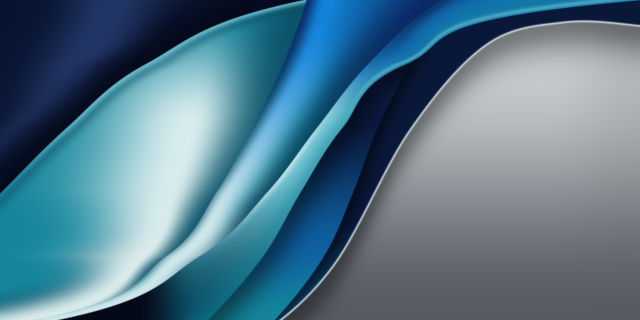
Write a WebGL 1 fragment shader that draws this background.

```glsl
precision highp float;
uniform vec2 u_resolution;

#define RIM_WIDTH 0.006
#define LEAF_GLOW 0.95
#define BAND_SHINE 0.9
#define SHADOW_DEPTH 0.45
#define PANEL_SHADE 0.42

const vec3 INK = vec3(0.015, 0.03, 0.09);
const vec3 NAVY = vec3(0.04, 0.10, 0.25);
const vec3 STEEL_BLUE = vec3(0.16, 0.25, 0.46);
const vec3 BLUE = vec3(0.06, 0.42, 0.70);
const vec3 DEEP_TEAL = vec3(0.03, 0.29, 0.38);
const vec3 TEAL = vec3(0.08, 0.52, 0.61);
const vec3 AQUA = vec3(0.42, 0.75, 0.81);
const vec3 PEARL = vec3(0.89, 0.95, 0.95);
const vec3 GREY_DARK = vec3(0.34, 0.36, 0.39);
const vec3 GREY_LIGHT = vec3(0.78, 0.80, 0.81);

// Cubic interpolation weight for knots at distance d
vec4 knotWeight(vec4 d) {
  d = min(abs(d), 2.0);
  vec4 inner = (1.5 * d - 2.5) * d * d + 1.0;
  vec4 outer = ((2.5 - 0.5 * d) * d - 4.0) * d + 2.0;
  return mix(inner, outer, step(1.0, d));
}

// Smooth curve through eight knots; t in 0..1 spans the inner six
float spline(float t, vec4 lo, vec4 hi) {
  float k = 1.0 + 5.0 * t;
  return dot(knotWeight(k - vec4(0.0, 1.0, 2.0, 3.0)), lo)
       + dot(knotWeight(k - vec4(4.0, 5.0, 6.0, 7.0)), hi);
}

// Signed distance to the curve x(y), positive on its right
float side(vec2 p, vec4 lo, vec4 hi) {
  float h = 0.002;
  float slope = (spline(p.y + h, lo, hi) - spline(p.y - h, lo, hi)) / (2.0 * h);
  return (p.x - spline(p.y, lo, hi)) / sqrt(1.0 + slope * slope);
}

float panelTop(float x) {
  return spline((max(x, 0.8) - 0.8) / 1.2,
                vec4(-0.15, -0.055, 0.167, 0.591), vec4(0.86, 0.93, 0.919, 0.88));
}

float cover(float d) {
  float pixel = 1.0 / u_resolution.y;
  return smoothstep(-pixel, pixel, d);
}

float bell(float d, float width) {
  return exp(-d * d / (width * width));
}

vec3 cornerFold(vec2 p, float d) {
  float streak = bell(p.x - 0.36 + 0.6 * (1.0 - p.y), 0.13) * smoothstep(0.4, 0.9, p.y);
  vec3 col = mix(NAVY * 0.75, STEEL_BLUE, 0.75 * streak);
  col = mix(col, STEEL_BLUE, 0.35 * bell(d + 0.11, 0.035));
  return mix(col, INK, 0.85 * bell(d, 0.07));
}

vec3 leaf(vec2 p, float rim, float ridge, float crease) {
  vec3 col = mix(TEAL, DEEP_TEAL, 0.85 * smoothstep(-0.25, 0.0, crease));
  float leftWidth = mix(0.07, 0.27, smoothstep(0.0, 0.5, p.y));
  float rightWidth = mix(0.03, 0.14, smoothstep(0.1, 0.7, p.y));
  float glow = bell(ridge, ridge < 0.0 ? leftWidth : rightWidth);
  col = mix(col, PEARL, LEAF_GLOW * glow * smoothstep(1.02, 0.6, p.y));
  col = mix(col, DEEP_TEAL, 0.4 * bell(rim - 0.02, 0.02));
  return mix(col, AQUA, 0.9 * bell(rim, 2.0 * RIM_WIDTH) * smoothstep(0.35, 0.7, p.y));
}

vec3 band(vec2 p, float ridge, float crease, float edge) {
  float across = crease / max(crease - edge, 0.001);
  vec3 base = mix(TEAL, BLUE, smoothstep(0.55, 0.95, p.y));
  vec3 shade = mix(DEEP_TEAL, NAVY + vec3(0.0, 0.06, 0.15), smoothstep(0.5, 1.0, p.y));
  vec3 shine = mix(PEARL, BLUE * 1.25, smoothstep(0.25, 0.95, p.y));
  vec3 col = mix(shade, base, smoothstep(0.0, 0.3, across));
  col = mix(col, shade, smoothstep(0.45, 1.0, across) * smoothstep(0.0, 0.3, p.y));
  float width = ridge < 0.0 ? 0.035 : 0.06;
  return mix(col, shine, BAND_SHINE * bell(ridge, width));
}

vec3 ribbon(vec2 p, float left, float right) {
  float across = left / max(left - right, 0.001);
  vec3 col = mix(DEEP_TEAL, AQUA, smoothstep(0.0, 0.5, p.y));
  col = mix(col, BLUE, smoothstep(0.62, 0.85, p.y));
  col = mix(col, TEAL, 0.5 * smoothstep(0.3, 1.0, across));
  col = mix(col, NAVY, 0.6 * smoothstep(0.75, 0.95, p.y) * bell(across - 0.1, 0.3));
  col = mix(col, PEARL, 0.7 * bell(left, 0.015) * bell(p.y - 0.48, 0.17));
  col = mix(col, AQUA, 0.6 * bell(right + 0.01, RIM_WIDTH) * smoothstep(0.5, 0.8, p.y));
  return mix(INK, col, smoothstep(0.42, 0.62, p.x));
}

void main() {
  vec2 p = gl_FragCoord.xy / u_resolution * vec2(2.0, 1.0);

  // Sweeping curves, from left to right
  float leafRim = side(p, vec4(-0.6, -0.4, -0.195, 0.005), vec4(0.208, 0.456, 0.951, 2.4));
  float leafRidge = side(p, vec4(-1.3, 0.104, 0.448, 0.539), vec4(0.594, 0.625, 0.65, 0.67));
  float crease = side(p, vec4(-1.56, 0.104, 0.52, 0.677), vec4(0.789, 0.885, 0.958, 1.0));
  float bandRidge = side(p, vec4(-1.56, 0.156, 0.562, 0.712), vec4(0.84, 0.953, 1.02, 1.05));
  float bandEdge = side(p, vec4(-1.3, 0.182, 0.625, 0.836), vec4(0.99, 1.151, 1.38, 1.77));
  float ribbonEdge = side(p, vec4(0.44, 0.651, 0.823, 0.94), vec4(1.07, 1.271, 2.02, 5.87));
  float sheetEdge = side(p, vec4(0.65, 0.859, 1.013, 1.104), vec4(1.18, 1.284, 1.42, 1.61));

  // Overlapping satin layers
  vec3 col = cornerFold(p, leafRim);
  col = mix(col, leaf(p, leafRim, leafRidge, crease), cover(leafRim));
  col = mix(col, band(p, bandRidge, crease, bandEdge), cover(crease));
  col = mix(col, ribbon(p, bandEdge, ribbonEdge), cover(bandEdge));

  vec3 sheet = mix(TEAL, BLUE * 0.9, smoothstep(0.0, 0.25, p.y));
  sheet = mix(sheet, NAVY, smoothstep(0.2, 0.65, p.y));
  sheet *= 1.0 - SHADOW_DEPTH * bell(ribbonEdge, 0.06);
  col = mix(col, sheet, cover(ribbonEdge));

  vec3 border = mix(BLUE * 0.65, NAVY * 0.9, smoothstep(0.0, 0.35, p.y));
  border *= 1.0 - SHADOW_DEPTH * bell(sheetEdge, 0.03);
  col = mix(col, border, cover(sheetEdge) * cover(ribbonEdge));

  // Brushed grey panel with a bright rim
  float drop = panelTop(p.x) - p.y;
  float slope = (panelTop(p.x + 0.002) - panelTop(p.x - 0.002)) / 0.004;
  float panel = drop / sqrt(1.0 + slope * slope);
  vec3 grey = mix(GREY_DARK, GREY_LIGHT, smoothstep(0.0, 0.82, p.y));
  grey *= 1.0 - PANEL_SHADE * bell(drop, 0.09);
  grey *= 1.0 - 0.12 * smoothstep(1.7, 2.0, p.x) * p.y;
  col = mix(col, grey, cover(panel));
  col = mix(col, PEARL, 0.75 * bell(panel, 0.6 * RIM_WIDTH));

  gl_FragColor = vec4(col, 1.0);
}
```
